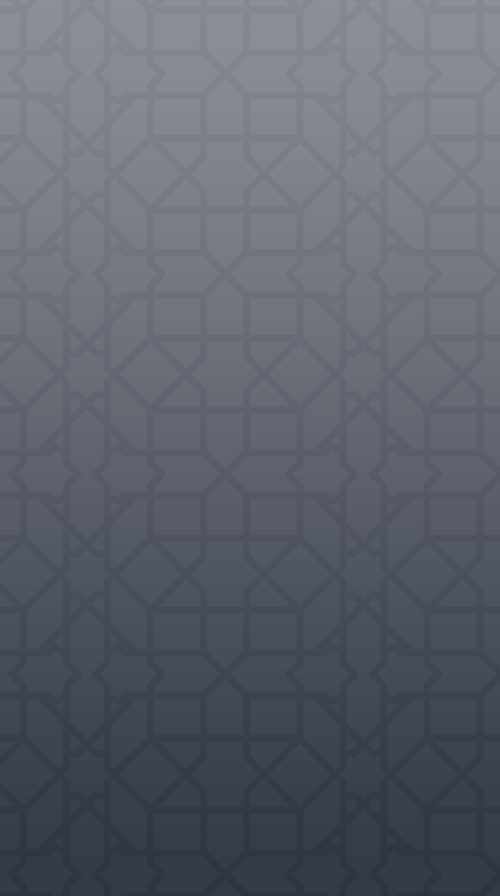
Give the GLSL for this pattern, as a WebGL 1 fragment shader.

```glsl
precision highp float;
// Mirrored geometric lattice of diamonds, crossings and notches on a slate gradient.

uniform vec2 u_resolution;

const float CANVAS_HEIGHT = 768.0;              // design units along the height
const vec2 MIRROR_ORIGIN = vec2(193.0, 18.5);   // a crossing on both mirror axes
const vec2 HALF_TILE = vec2(118.5, 85.75);      // half of one repeat
const float LINE_WIDTH = 6.0;
const vec3 TOP_COLOR = vec3(0.550, 0.560, 0.586);
const vec3 BOTTOM_COLOR = vec3(0.200, 0.228, 0.280);
const vec3 LINE_SHADE = vec3(0.026, 0.026, 0.022);
const float GRADIENT_EASE = 0.5;

// Lattice measures inside the folded quarter tile
const float INNER = 18.5;      // inner column and lower row
const float RAIL = 55.0;       // upper row
const float MIDDLE = 64.0;     // middle column and diamond centre
const float OUTER = 101.0;     // outer column
const float DIAMOND = HALF_TILE.y - RAIL;
const float NOTCH = 10.0;      // depth of the chevrons

// Distance from p to the segment a-b
float segment(vec2 p, vec2 a, vec2 b) {
  vec2 pa = p - a;
  vec2 ba = b - a;
  return length(pa - ba * clamp(dot(pa, ba) / dot(ba, ba), 0.0, 1.0));
}

// Reflect the plane into one quarter of a repeat
vec2 foldTile(vec2 p) {
  return abs(mod(p - MIRROR_ORIGIN + HALF_TILE, 2.0 * HALF_TILE) - HALF_TILE);
}

// Central crossing, inner column and the two rows
float gridLines(vec2 q) {
  vec2 corner = vec2(INNER);
  vec2 bend = vec2(INNER, HALF_TILE.y - (MIDDLE - DIAMOND - INNER));
  float d = segment(q, vec2(0.0), corner);
  d = min(d, segment(q, corner, bend));
  d = min(d, segment(q, bend, vec2(MIDDLE - DIAMOND, HALF_TILE.y)));
  d = min(d, segment(q, corner, vec2(86.0, INNER)));
  return min(d, segment(q, vec2(0.0, RAIL), vec2(MIDDLE, RAIL)));
}

// Diamond with the notched columns that frame it
float diamondLines(vec2 q) {
  vec2 tip = vec2(MIDDLE, RAIL);
  vec2 side = vec2(MIDDLE + DIAMOND, HALF_TILE.y);
  vec2 bend = vec2(OUTER, HALF_TILE.y - (OUTER - side.x));
  float d = segment(q, tip, vec2(MIDDLE - DIAMOND, HALF_TILE.y));
  d = min(d, segment(q, tip, side));
  d = min(d, segment(q, tip, vec2(MIDDLE, NOTCH)));
  d = min(d, segment(q, vec2(MIDDLE, NOTCH), vec2(MIDDLE - NOTCH, 0.0)));
  d = min(d, segment(q, vec2(OUTER, NOTCH), vec2(OUTER + NOTCH, 0.0)));
  d = min(d, segment(q, vec2(OUTER, NOTCH), bend));
  return min(d, segment(q, bend, side));
}

// Long diagonal across the outer axis and the small hooks
float hookLines(vec2 q) {
  vec2 crossing = vec2(HALF_TILE.x, 60.0);
  vec2 upperHook = vec2(110.0, 68.5);
  vec2 lowerHook = vec2(91.0, 23.5);
  float d = segment(q, vec2(77.0, INNER), crossing);
  d = min(d, segment(q, crossing, upperHook));
  d = min(d, segment(q, upperHook, vec2(OUTER, 67.0)));
  d = min(d, segment(q, vec2(86.0, INNER), lowerHook));
  return min(d, segment(q, lowerHook, vec2(OUTER, INNER)));
}

void main() {
  float unitsPerPixel = CANVAS_HEIGHT / u_resolution.y;
  vec2 q = foldTile(gl_FragCoord.xy * unitsPerPixel);

  // Vertical gradient, eased at both ends
  float fall = 1.0 - gl_FragCoord.y / u_resolution.y;
  fall = mix(fall, smoothstep(0.0, 1.0, fall), GRADIENT_EASE);
  vec3 color = mix(TOP_COLOR, BOTTOM_COLOR, fall);

  // Darker lattice with smooth edges
  float d = min(gridLines(q), min(diamondLines(q), hookLines(q)));
  float softness = 0.8 * unitsPerPixel;
  float line = 1.0 - smoothstep(-softness, softness, d - 0.5 * LINE_WIDTH);
  gl_FragColor = vec4(color - LINE_SHADE * line, 1.0);
}
```
